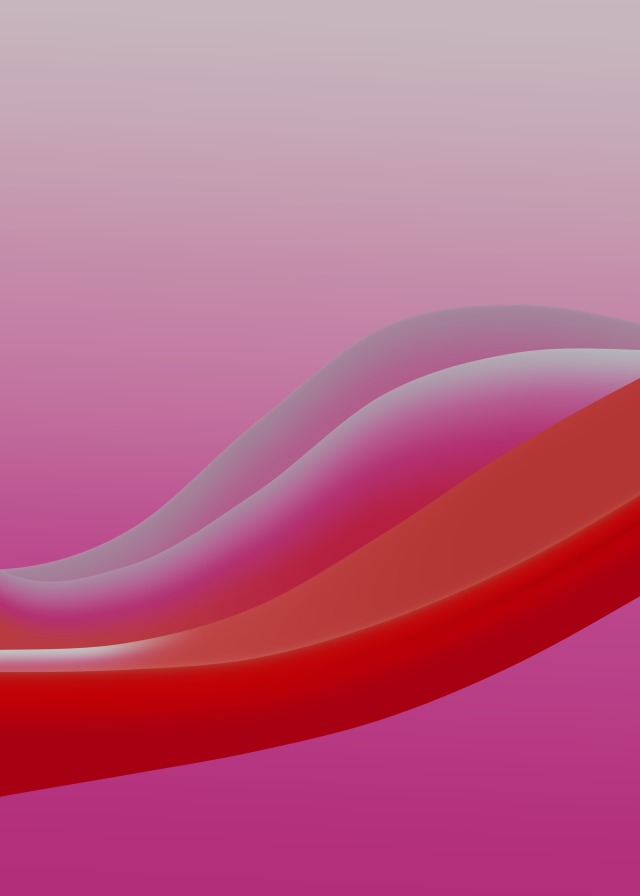
A WebGL 1 fragment shader for this background:

```glsl
precision highp float;

uniform vec2 u_resolution;

// Cardinal cubic weights for four knots at signed distances t
vec4 knotWeights(vec4 t) {
  t = abs(t);
  vec4 inner = (1.5 * t - 2.5) * t * t + 1.0;
  vec4 outer = ((-0.5 * t + 2.5) * t - 4.0) * t + 2.0;
  return mix(inner, outer, step(1.0, t)) * step(t, vec4(2.0));
}

// Smooth curve through eight heights, spaced 0.2 apart from x = -0.2
float spline(float x, vec4 left, vec4 right) {
  vec4 t = 5.0 * x - vec4(-1.0, 0.0, 1.0, 2.0);
  return dot(left, knotWeights(t)) + dot(right, knotWeights(t - 4.0));
}

// Antialiased coverage of the area below an edge
float cover(float depth) {
  float pixel = 1.0 / u_resolution.y;
  return smoothstep(-0.7 * pixel, 0.7 * pixel, depth);
}

vec3 backdrop(vec2 uv) {
  float h = uv.y + 0.035 * (uv.x - 0.5);
  vec3 c = mix(vec3(0.70, 0.18, 0.48), vec3(0.73, 0.27, 0.545), smoothstep(0.0, 0.36, h));
  c = mix(c, vec3(0.765, 0.49, 0.64), smoothstep(0.30, 0.64, h));
  c = mix(c, vec3(0.775, 0.65, 0.71), smoothstep(0.56, 0.88, h));
  return mix(c, vec3(0.775, 0.72, 0.745), smoothstep(0.80, 1.02, h));
}

// Translucent mauve ribbon
vec3 veil(float depth, float x) {
  vec3 c = mix(vec3(0.64, 0.51, 0.60), vec3(0.69, 0.37, 0.55), smoothstep(0.0, 0.075, depth));
  return c + 0.05 * exp(-depth * 350.0);
}

// Silver edge running through magenta into crimson
vec3 fold(float depth, float x) {
  float d = depth / mix(0.055, 0.16, smoothstep(-0.1, 1.0, x));
  vec3 silver = mix(vec3(0.66, 0.52, 0.62), vec3(0.70, 0.69, 0.72), smoothstep(0.3, 1.0, x));
  vec3 crimson = mix(vec3(0.72, 0.23, 0.26), vec3(0.71, 0.12, 0.25), smoothstep(0.1, 0.6, x));
  vec3 c = mix(silver, vec3(0.71, 0.38, 0.58), smoothstep(0.0, 0.38, d));
  c = mix(c, vec3(0.70, 0.19, 0.45), smoothstep(0.25, 0.70, d));
  c = mix(c, crimson, smoothstep(0.55, 1.15, d));
  return c + 0.03 * exp(-depth * 350.0);
}

// Orange face with a pale lip at the left
vec3 face(float depth, float above, float x) {
  vec3 c = mix(vec3(0.74, 0.26, 0.26), vec3(0.70, 0.21, 0.20), smoothstep(0.2, 0.8, x));
  c += vec3(0.02, 0.02, 0.03) * exp(-depth * 60.0);
  vec3 lip = mix(vec3(0.76, 0.75, 0.75), vec3(0.75, 0.40, 0.56), smoothstep(0.0, 0.02, depth));
  float lipFade = (1.0 - smoothstep(0.12, 0.34, x)) * (1.0 - smoothstep(0.008, 0.036, depth));
  c = mix(c, lip, lipFade);
  return c + vec3(0.04, 0.08, 0.06) * exp(-above * 250.0);
}

// Glossy red underside with a soft crease
vec3 underside(float depth, float x) {
  vec3 c = mix(vec3(0.76, 0.0, 0.02), vec3(0.65, 0.0, 0.07), smoothstep(0.02, 0.085, depth));
  float crease = (depth - 0.03) / 0.008;
  c.r -= 0.06 * smoothstep(0.3, 0.9, x) * exp(-crease * crease);
  return mix(c, vec3(0.70, 0.20, 0.17), exp(-depth * 130.0));
}

void main() {
  vec2 uv = gl_FragCoord.xy / u_resolution;
  float x = uv.x;

  // Depth below each edge, from the highest edge to the lowest
  float veilDepth = spline(x, vec4(0.3945, 0.3646, 0.4076, 0.5286),
                              vec4(0.6354, 0.6602, 0.6393, 0.5898)) - uv.y;
  float foldDepth = spline(x, vec4(0.5221, 0.3646, 0.3685, 0.4505),
                              vec4(0.5599, 0.6055, 0.6094, 0.5964)) - uv.y;
  float faceDepth = spline(x, vec4(0.2773, 0.2747, 0.2826, 0.3229),
                              vec4(0.4049, 0.4987, 0.5781, 0.6484)) - uv.y;
  float redDepth = spline(x, vec4(0.2526, 0.2500, 0.2526, 0.2656),
                             vec4(0.3060, 0.3672, 0.4479, 0.5417)) - uv.y;
  float baseDepth = spline(x, vec4(0.0820, 0.1107, 0.1354, 0.1615),
                              vec4(0.1979, 0.2565, 0.3346, 0.4206)) - uv.y;

  // Layers from back to front
  vec3 ground = backdrop(uv);
  vec3 color = mix(ground, veil(max(veilDepth, 0.0), x), cover(veilDepth));
  color = mix(color, fold(max(foldDepth, 0.0), x), cover(foldDepth));
  color = mix(color, face(max(faceDepth, 0.0), max(-redDepth, 0.0), x), cover(faceDepth));
  color = mix(color, underside(max(redDepth, 0.0), x), cover(redDepth));
  color = mix(color, ground, cover(baseDepth));
  gl_FragColor = vec4(color, 1.0);
}
```
